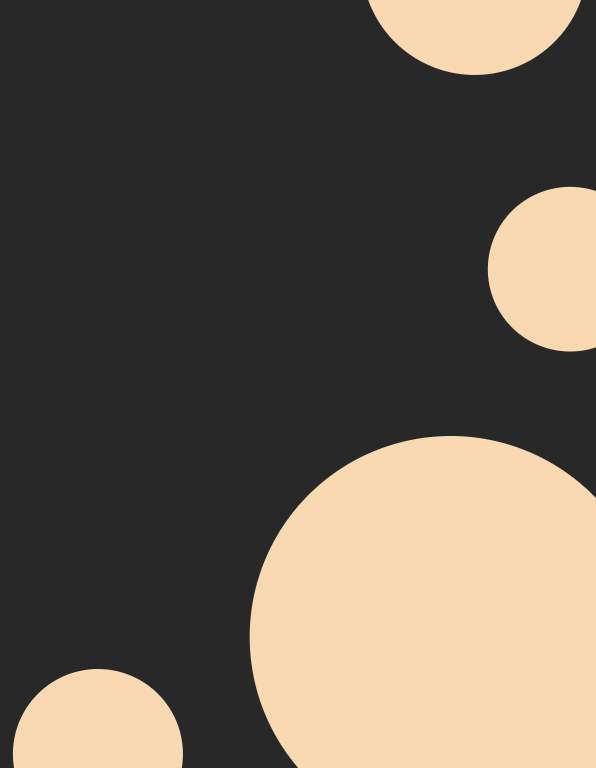
Reproduce this background procedurally as a Shadertoy shader.

```glsl
float discDistance(vec2 p, vec2 center, float radius) {
    return length(p - center) - radius;
}

void mainImage(out vec4 fragColor, in vec2 fragCoord) {
    // Height spans 0 to 1
    vec2 p = fragCoord / iResolution.y;
    float pixel = 1.0 / iResolution.y;

    vec3 charcoal = vec3(0.155);
    vec3 peach = vec3(0.975, 0.851, 0.698);

    // Union of the four discs, top to bottom
    float d = discDistance(p, vec2(0.6180, 1.0495), 0.1471);
    d = min(d, discDistance(p, vec2(0.7424, 0.6495), 0.1072));
    d = min(d, discDistance(p, vec2(0.5868, 0.1706), 0.2617));
    d = min(d, discDistance(p, vec2(0.1275, 0.0182), 0.1107));

    // One-pixel soft edge
    float coverage = clamp(0.5 - d / pixel, 0.0, 1.0);
    fragColor = vec4(mix(charcoal, peach, coverage), 1.0);
}
```
